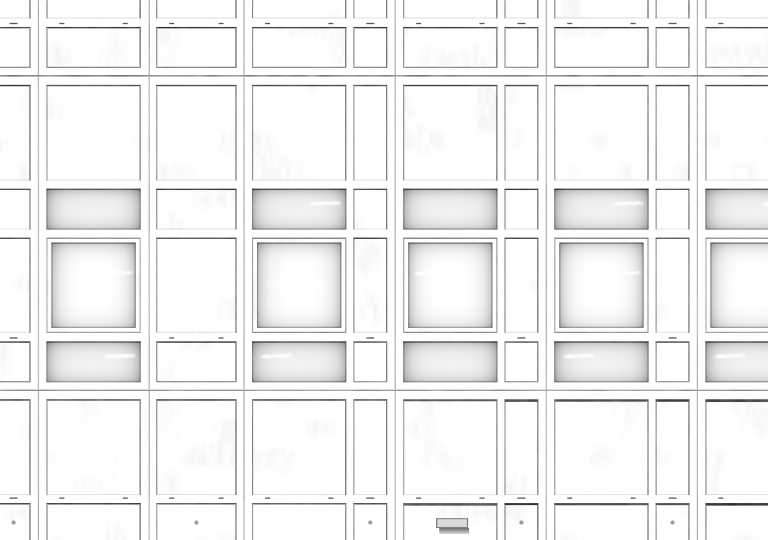
Reproduce this pattern procedurally as a Shadertoy shader.

```glsl
// White panelled facade with thin dark joints and one storey of softly shaded windows.
#define UNITS 541.0          // drawing units per canvas height
#define BAY 151.4            // width of a regular bay
#define BROAD_BAY 206.0      // width of the one broader bay
#define BROAD_START 38.5     // left seam of the broader bay
#define STOREY 315.0         // storey height
#define STOREY_TOP 76.0      // seam above the glazed storey
#define FRAME 5.0            // window frame width
#define TOP_INK 0.80         // darkness of the upper pane edge
#define SIDE_INK 0.52        // darkness of the side edges
#define SEAM_INK 0.32        // darkness of the vertical seams
#define STREAK_CHANCE 0.45   // share of glass panes with a reflection
#define PX (UNITS / iResolution.y)

float hash(vec2 p) {
    return fract(sin(dot(p, vec2(127.1, 311.7))) * 43758.5453);
}

float noise(vec2 p) {
    vec2 i = floor(p), f = fract(p);
    f = f * f * (3.0 - 2.0 * f);
    return mix(mix(hash(i), hash(i + vec2(1, 0)), f.x),
               mix(hash(i + vec2(0, 1)), hash(i + vec2(1, 1)), f.x), f.y);
}

// Pixel coverage of the interval from a to b
float span(float x, float a, float b) {
    float h = 0.5 * PX;
    return max(min(x + h, b) - max(x - h, a), 0.0) / PX;
}

float box(vec2 p, vec2 a, vec2 b) {
    return span(p.x, a.x, b.x) * span(p.y, a.y, b.y);
}

// Darkness of a pane outline; ink = left, top, right, bottom
float outline(vec2 p, vec2 a, vec2 b, vec4 ink, float topWidth) {
    float sides = max(box(p, a, vec2(a.x + 1.1, b.y)) * ink.x,
                      box(p, vec2(b.x - 1.2, a.y), b) * ink.z);
    float ends = max(box(p, a, vec2(b.x, a.y + topWidth)) * ink.y,
                     box(p, vec2(a.x, b.y - 1.1), b) * ink.w);
    return max(sides, ends);
}

// Glass brightness, darkening toward its edges, with a chance reflection
float glass(vec2 p, vec2 a, vec2 b, float centre, vec2 id) {
    vec2 lo = max(p - a, 0.0), hi = max(b - p, 0.0);
    float shade = centre - 0.24 * exp(-min(lo.x, hi.x) / 7.0)
                - 0.20 * exp(-lo.y / 6.0) - 0.13 * exp(-hi.y / 6.0);
    vec2 mid = (p - 0.5 * (a + b)) / (b - a);
    shade -= 0.12 * dot(mid, mid);
    float chance = hash(id + 3.7);
    float side = hash(id + 9.1) < 0.5 ? 0.26 : 0.78;
    vec2 s = p - mix(a, b, vec2(side, 0.36));
    s.y += 0.04 * s.x;
    float streak = smoothstep(18.0, 11.0, abs(s.x))
                 * smoothstep(3.6, 1.2, abs(s.y) + 1.2 * noise(p * 0.3));
    return mix(shade, 1.0, 0.85 * streak * step(chance, STREAK_CHANCE));
}

// Wall lamp: a pale case above a shaded lens
float lamp(float tone, vec2 p) {
    tone = mix(tone, 0.86, box(p, vec2(437, 519), vec2(469, 529)));
    tone -= 0.45 * outline(p, vec2(437, 519), vec2(469, 529), vec4(1, 0.7, 0.8, 0.8), 1.2);
    float lens = box(p, vec2(440, 529), vec2(470, 535));
    return mix(tone, mix(0.42, 0.85, clamp((p.y - 529.0) / 6.0, 0.0, 1.0)), lens);
}

void mainImage(out vec4 fragColor, in vec2 fragCoord) {
    vec2 p = vec2(fragCoord.x, iResolution.y - fragCoord.y) * PX;

    // Bay, storey and pane that hold this point
    float broadEnd = BROAD_START + BROAD_BAY;
    bool broad = p.x > BROAD_START && p.x < broadEnd;
    float start = p.x < broadEnd ? BROAD_START : broadEnd;
    float width = broad ? BROAD_BAY : BAY;
    float bay = floor((p.x - start) / width) + (p.x < broadEnd ? 0.0 : 1.0);
    float storey = floor((p.y - STOREY_TOP) / STOREY);
    vec2 q = vec2(mod(p.x - start, width), mod(p.y - STOREY_TOP, STOREY));
    bool wide = q.x < 106.0;
    vec2 col = wide ? vec2(8, 102.5) : broad ? vec2(118, 198.5) : vec2(109.5, 143.5);
    int row = int(step(109.0, q.y) + step(158.0, q.y) + step(261.5, q.y));
    vec2 rows[4] = vec2[4](vec2(9, 105), vec2(113, 154), vec2(162, 257.5), vec2(266, 307));
    vec2 a = vec2(col.x, rows[row].x), b = vec2(col.y, rows[row].y);
    vec2 id = vec2(bay * 2.0 + (wide ? 0.0 : 1.0), storey * 4.0 + float(row));
    bool glazed = wide && storey == 0.0 && row > 0;
    bool window = glazed && row == 2;

    // Faint smudges on the panels, shaded glass in the windows
    float smudge = smoothstep(0.62, 0.9, noise(p * 0.035)) * noise(p * vec2(0.25, 0.08));
    float tone = 1.0 - 0.04 * smudge * box(q, a, b);
    vec2 ga = a + (window ? FRAME : 0.0), gb = b - (window ? FRAME : 0.0);
    if (glazed) tone = mix(tone, glass(q, ga, gb, window ? 1.01 : 0.96, id), box(q, ga, gb));

    // Pane edges, with uneven darkness and heavier shadow low on the right
    float wear = 0.8 + 0.2 * hash(id) + 0.15 * (noise(p * 0.12) - 0.5);
    float heavy = storey > 0.0 && p.x > 396.0 ? 0.9 * hash(id + 5.0) + 0.5 : 0.0;
    vec4 ink = vec4(SIDE_INK, TOP_INK, SIDE_INK + 0.12, row == 3 ? 0.55 : 0.12);
    if (glazed) ink = window ? vec4(0.4, 0.5, 0.4, 0.5) : vec4(0.3, 0.6, 0.3, 0.35);
    float dark = outline(q, a, b, ink * wear, 1.4 + heavy);
    if (window) dark = max(dark, outline(q, ga, gb, vec4(0.3, 0.45, 0.3, 0.3), 1.2));

    // Seams between bays and storeys
    vec2 seam = min(q, vec2(width, STOREY) - q);
    if (broad) seam.x = min(seam.x, abs(q.x - 111.0));
    float level = p.y < STOREY_TOP + 0.5 * STOREY ? 0.68 : 0.5;
    dark = max(dark, SEAM_INK * wear * span(seam.x, -0.65, 0.65));
    dark = max(dark, level * (0.7 + 0.4 * noise(p * 0.08)) * span(seam.y, -0.6, 0.6));

    // Small catches on the rails and a bolt in each lower narrow pane
    float centre = 0.5 * (col.x + col.y);
    float offset = abs(abs(q.x - centre) - (0.5 * (col.y - col.x) - 15.5));
    float rail = storey > 0.0 ? 108.0 : 262.5;
    float fitted = wide && storey == 0.0 ? 0.0 : 1.0;
    dark = max(dark, 0.65 * fitted * box(vec2(offset, q.y - rail), vec2(-2.5, -0.6), vec2(2.5, 0.7)));
    float bolt = length(q - vec2(centre, 132.5));
    if (!wide && storey > 0.0) dark = max(dark, 0.4 * smoothstep(2.0 + PX, 1.0, bolt));

    tone = lamp(tone * (1.0 - dark), p);
    fragColor = vec4(vec3(clamp(tone, 0.0, 1.0)), 1.0);
}
```
